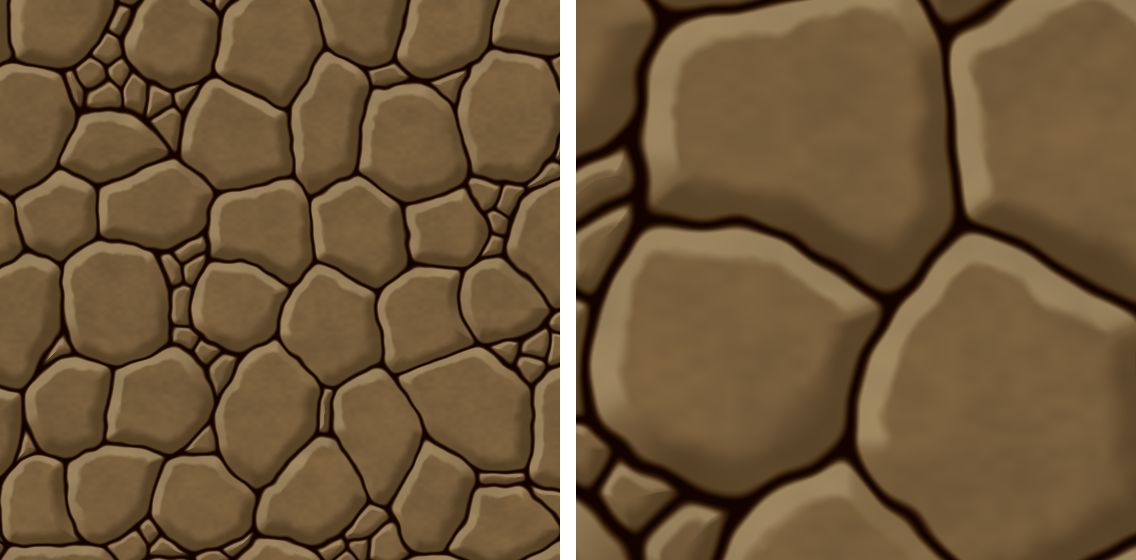
Left, the full canvas; right, a detail of the centre.
This texture is drawn by a WebGL 1 fragment shader. Its source:

```glsl
precision highp float;
// Irregular paving of brown stones with pebbles wedged into the gaps.
// Elliptical sites share one power diagram, pebbles only where stones leave
// room; border distances give thin cracks and bevels lit from upper left.
uniform vec2 u_resolution;

const float STONES_ACROSS = 5.8;
const float PEBBLE_SPACING = 0.26;      // relative to the stone spacing
const float PEBBLE_ROOM = 0.02;         // clearance a pebble needs to exist
const vec2 STONE_RADIUS = vec2(0.52, 0.70);
const vec2 PEBBLE_RADIUS = vec2(0.13, 0.20);
const float MAX_STRETCH = 1.5;
const float STONE_SHARPNESS = 42.0;     // lower values round the corners
const float PEBBLE_SHARPNESS = 75.0;
const vec2 CRACK_EDGE = vec2(0.001, 0.021);
const vec2 OUTLINE_EDGE = vec2(0.012, 0.034);
const float LIGHT_BEVEL = 0.135;
const float SHADE_BEVEL = 0.20;
const float PEBBLE_BEVEL = 0.5;         // bevel scale on pebbles
const vec2 LIGHT_DIRECTION = vec2(-0.53, 0.85);

const vec3 FACE = vec3(0.46, 0.36, 0.23);
const vec3 LIGHT = vec3(0.59, 0.50, 0.355);
const vec3 SHADE = vec3(0.345, 0.26, 0.15);
const vec3 OUTLINE = vec3(0.23, 0.14, 0.04);
const vec3 CRACK = vec3(0.07, 0.01, 0.0);

const int STONES = 25;                  // a 5 by 5 neighbourhood per level
const int SITES = 50;
vec2 centers[SITES];
vec4 metrics[SITES];                    // symmetric matrix, squared radius

vec2 hash2(vec2 p) {
  vec3 q = fract(p.xyx * vec3(0.1031, 0.1030, 0.0973));
  q += dot(q, q.yzx + 33.33);
  return fract((q.xx + q.yz) * q.zy);
}

float noise(vec2 p) {
  vec2 i = floor(p), f = fract(p);
  f = f * f * (3.0 - 2.0 * f);
  float bottom = mix(hash2(i).x, hash2(i + vec2(1.0, 0.0)).x, f.x);
  float top = mix(hash2(i + vec2(0.0, 1.0)).x, hash2(i + 1.0).x, f.x);
  return mix(bottom, top, f.y);
}

float fbm(vec2 p) {
  return 0.55 * noise(p) + 0.3 * noise(p * 2.1 + 7.3) + 0.15 * noise(p * 4.3 + 2.9);
}

// Position and elliptical metric of the site in one grid cell.
void makeSite(vec2 cell, float pebble, out vec2 center, out vec4 metric) {
  vec2 seed = cell + 40.0 + pebble * 71.0;
  vec2 place = hash2(seed), form = hash2(seed + 19.7);
  float stagger = 0.5 * mod(cell.y, 2.0) - 0.25;
  center = cell + 0.5 + vec2(stagger, 0.0) + (place - 0.5) * 0.52;
  center *= mix(1.0, PEBBLE_SPACING, pebble);
  vec2 radii = mix(STONE_RADIUS, PEBBLE_RADIUS, pebble);
  float radius = mix(radii.x, radii.y, form.x);
  float stretch = mix(1.0, MAX_STRETCH, form.y);
  float angle = 1.1 + (place.x + form.x - 1.0) * 1.8;
  vec2 axis = vec2(cos(angle), sin(angle));
  float squash = 1.0 / stretch - stretch;
  metric = vec4(stretch + axis.x * axis.x * squash, axis.x * axis.y * squash,
                stretch + axis.y * axis.y * squash, radius * radius);
}

// Power distance to a site (x) and half its gradient (yz).
vec3 sitePower(vec2 p, vec2 center, vec4 metric) {
  vec2 v = p - center;
  vec2 slope = vec2(dot(metric.xy, v), dot(metric.yz, v));
  return vec3(dot(v, slope) - metric.w, slope);
}

void main() {
  float side = min(u_resolution.x, u_resolution.y);
  vec2 uv = gl_FragCoord.xy / side * STONES_ACROSS;
  float pixel = STONES_ACROSS / side;

  // Wobble the outlines.
  vec2 p = uv + 0.09 * (vec2(noise(uv * 2.7), noise(uv * 2.7 + 31.0)) - 0.5);
  p += 0.03 * (vec2(noise(uv * 8.0 + 5.0), noise(uv * 8.0 + 57.0)) - 0.5);

  // Gather the sites, dropping pebbles without room, and find the owner.
  vec3 owner = vec3(1e5);
  vec3 ownerId = vec3(0.0);
  int ownerIndex = 0;
  for (int k = 0; k < SITES; k++) {
    float pebble = k < STONES ? 0.0 : 1.0;
    float index = float(k) - pebble * float(STONES);
    float row = floor((index + 0.5) / 5.0);
    vec2 cell = floor(p / mix(1.0, PEBBLE_SPACING, pebble)) + vec2(index - 5.0 * row, row) - 2.0;
    vec2 center;
    vec4 metric;
    makeSite(cell, pebble, center, metric);
    if (pebble > 0.5) {
      float room = 1e5;
      for (int m = 0; m < STONES; m++) room = min(room, sitePower(center, centers[m], metrics[m]).x);
      if (room < PEBBLE_ROOM) metric.w = -100.0;
    }
    centers[k] = center;
    metrics[k] = metric;
    vec3 site = sitePower(p, center, metric);
    if (site.x < owner.x) { owner = site; ownerId = vec3(cell, pebble); ownerIndex = k; }
  }

  // Blend the distances to all borders into one rounded edge.
  float sharpness = mix(STONE_SHARPNESS, PEBBLE_SHARPNESS, ownerId.z);
  float total = 1e-20;
  vec2 inward = vec2(0.0, 1e-20);
  for (int k = 0; k < SITES; k++) {
    if (k != ownerIndex) {
      vec3 site = sitePower(p, centers[k], metrics[k]);
      vec2 slope = 2.0 * (site.yz - owner.yz);
      float steepness = max(length(slope), 0.02);
      float weight = exp(-sharpness * min((site.x - owner.x) / steepness, 1.0));
      total += weight;
      inward += weight * slope / steepness;
    }
  }
  float edge = -log(total) / sharpness;
  float lit = -dot(inward / max(length(inward), 1e-12), LIGHT_DIRECTION);

  // Mottled face.
  float mottle = fbm(uv * vec2(3.5, 5.0)) - 0.5;
  float grain = noise(uv * vec2(17.0, 23.0)) - 0.5;
  float tint = hash2(ownerId.xy + 93.0).x - 0.5;
  vec3 color = FACE * (1.0 + 0.16 * mottle + 0.06 * grain + 0.05 * tint);

  // Bevels: a crisp light rim and a wider soft shade.
  float size = mix(1.0, PEBBLE_BEVEL, ownerId.z);
  float rough = edge / size + 0.07 * (fbm(uv * 6.0 + 11.0) - 0.5);
  float lightRim = 1.0 - smoothstep(0.68 * LIGHT_BEVEL, LIGHT_BEVEL, rough);
  float shadeRim = 1.0 - smoothstep(0.4 * SHADE_BEVEL, SHADE_BEVEL, rough);
  color = mix(color, LIGHT * (1.0 + 0.15 * mottle), lightRim * smoothstep(-0.05, 0.6, lit));
  color = mix(color, SHADE * (1.0 + 0.15 * mottle), shadeRim * smoothstep(0.0, 0.6, -lit));

  // Brown outlines around thin dark cracks.
  color = mix(OUTLINE, color, smoothstep(OUTLINE_EDGE.x, max(OUTLINE_EDGE.y, 1.5 * pixel), edge));
  color = mix(CRACK, color, smoothstep(CRACK_EDGE.x, max(CRACK_EDGE.y, 1.2 * pixel), edge));
  gl_FragColor = vec4(color, 1.0);
}
```
